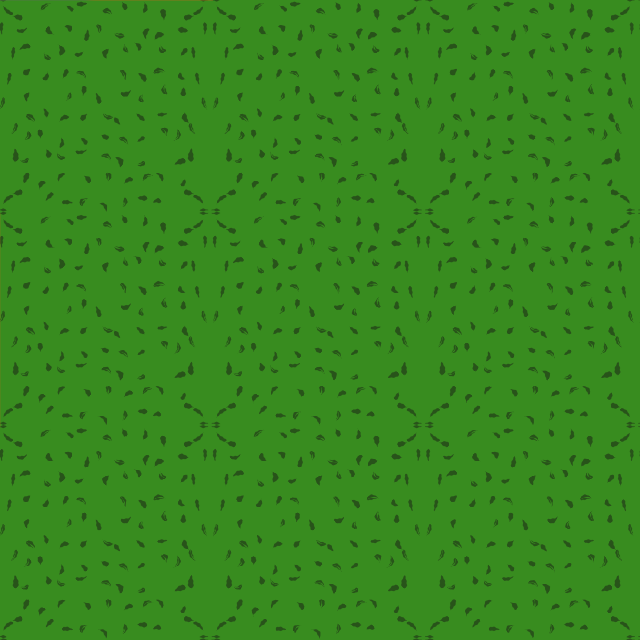
Give the GLSL for this texture, as a three.js fragment shader.

```glsl
#define REPEATS 3.0
#define CELLS vec2(11.0, 10.0)
#define MIRROR_CENTRE vec2(-0.016, 0.008)
#define JITTER 0.58
#define DENSITY 0.94
#define BEND 1.0
#define ROUGHNESS 0.0012
#define SEAM_WIDTH 0.0009
#define GRASS vec3(0.22, 0.55, 0.12)
#define FLECK vec3(0.155, 0.325, 0.10)
#define SEAM_ORANGE vec3(0.62, 0.44, 0.10)
#define SEAM_GREY vec3(0.34, 0.45, 0.30)

varying vec2 vUv;

vec2 hash2(vec2 p) {
  vec2 q = vec2(dot(p, vec2(127.1, 311.7)), dot(p, vec2(269.5, 183.3)));
  return fract(sin(q) * 4375.85);
}

// Bent teardrop, fat at the tail; high seeds are cleft at the tip.
float fleck(vec2 p, float angle, vec2 size, float seed) {
  float c = cos(angle), s = sin(angle);
  p = vec2(c * p.x + s * p.y, c * p.y - s * p.x);
  p.y += BEND * (seed - 0.5) * p.x * p.x / size.x;
  float t = clamp(p.x / size.x * 0.5 + 0.5, 0.0, 1.0);
  float halfWidth = 2.6 * size.y * sqrt(t) * (1.0 - t);
  float d = max(abs(p.y) - halfWidth, abs(p.x) - size.x);
  d += ROUGHNESS * sin(p.x * 300.0 + seed * 40.0);
  float cleft = 0.25 * size.y * smoothstep(0.3, 0.7, t) - abs(p.y + 0.2 * size.y);
  return seed > 0.6 ? max(d, cleft) : d;
}

// Distance from the nearest tile edges, mirrored on both axes.
vec2 fold(vec2 p) {
  return abs(fract(p + 0.5) - 0.5);
}

// One jittered fleck per cell, leaving room for the mirrored strip.
float scatter(vec2 p) {
  vec2 grid = p * CELLS;
  float d = 1.0;
  for (int j = -1; j <= 1; j++) {
    for (int i = -1; i <= 1; i++) {
      vec2 cell = floor(grid) + vec2(float(i), float(j));
      vec2 id = mod(cell, CELLS);
      vec2 edge = fold((id + 0.5) / CELLS);
      vec2 place = hash2(id + 7.0);
      vec2 shape = hash2(id + 41.0);
      vec2 kind = hash2(id + 83.0);
      if (edge.x < 0.1 || length(edge) < 0.16 || kind.x > DENSITY) continue;
      vec2 offset = (grid - cell - 0.5 - JITTER * (place - 0.5)) / CELLS;
      vec2 size = mix(vec2(0.018, 0.008), vec2(0.027, 0.0135), shape);
      d = min(d, fleck(offset, kind.y * 6.2832, size, fract(kind.x * 7.0)));
    }
  }
  return d;
}

// Slender side blades and a four-way corner cluster.
float mirrored(vec2 p) {
  vec2 corner = fold(p);
  vec2 side = vec2(corner.x, fract(p.y));
  float d = fleck(side - vec2(0.09, 0.265), 1.6, vec2(0.031, 0.013), 0.4);
  for (int i = 0; i < 5; i++) {
    float n = float(i);
    vec2 centre = vec2(0.055 + 0.033 * sin(2.3 * n - 1.57), 0.86 - 0.118 * n);
    d = min(d, fleck(side - centre, 4.7 - 0.1 * n, vec2(0.028, 0.008), 0.4 + 0.08 * n));
  }
  d = min(d, fleck(corner - vec2(0.05, 0.06), 3.85, vec2(0.03, 0.0085), 0.3));
  d = min(d, fleck(corner - vec2(0.1, 0.088), 3.4, vec2(0.022, 0.0125), 0.55));
  return min(d, fleck(corner - vec2(0.028, 0.008), 3.1, vec2(0.018, 0.006), 0.45));
}

void main() {
  vec2 p = vUv * REPEATS - MIRROR_CENTRE;
  float pixel = fwidth(vUv.x);
  float aa = 0.75 * pixel * REPEATS;
  float d = min(scatter(p), mirrored(p));
  vec3 color = mix(FLECK, GRASS, smoothstep(-aa, aa, d));

  // Faint worn seam: first tile's top and the middle tile's left side.
  vec2 fromEdge = vec2(vUv.x, 1.0 - vUv.y);
  vec2 seam = clamp((SEAM_WIDTH - fromEdge) / pixel + 0.5, 0.0, 1.0);
  float top = seam.y * step(vUv.x, 1.0 / REPEATS);
  float left = seam.x * step(abs(vUv.y - 0.5), 0.5 / REPEATS);
  color = mix(color, mix(SEAM_GREY, SEAM_ORANGE, smoothstep(0.13, 0.15, vUv.x)), 0.7 * top);
  color = mix(color, SEAM_ORANGE, 0.35 * left);

  gl_FragColor = vec4(color, 1.0);
}
```
